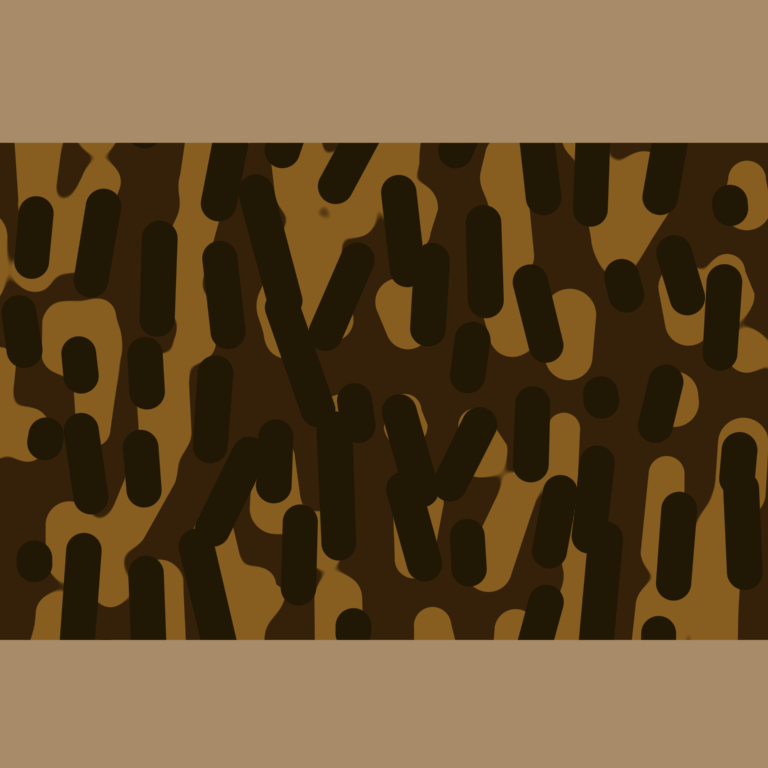
Write a three.js fragment shader that draws this pattern.

```glsl
varying vec2 vUv;

const vec3 SAND = vec3(0.66, 0.55, 0.41);
const vec3 BROWN = vec3(0.208, 0.13, 0.035);
const vec3 OCHRE = vec3(0.53, 0.37, 0.12);
const vec3 DARK = vec3(0.13, 0.09, 0.02);

const float BAND_BOTTOM = 0.1667;
const float BAND_TOP = 0.814;
const float EDGE = 0.0012;

vec2 hash2(vec2 cell, float seed) {
  vec3 q = fract(vec3(cell.xyx + seed) * vec3(0.1031, 0.1030, 0.0973));
  q += dot(q, q.yzx + 33.33);
  return fract((q.xx + q.yz) * q.zy);
}

float smoothMin(float a, float b, float blend) {
  float h = max(blend - abs(a - b), 0.0) / blend;
  return min(a, b) - h * h * blend * 0.25;
}

// Capsule centred on the origin, with its own radius at each end
float capsule(vec2 p, vec2 halfAxis, vec2 radii) {
  float t = clamp(0.5 + 0.5 * dot(p, halfAxis) / dot(halfAxis, halfAxis), 0.0, 1.0);
  return length(p - halfAxis * (2.0 * t - 1.0)) - mix(radii.x, radii.y, t);
}

// Upright capsules scattered over a grid with staggered columns
float capsuleField(vec2 p, vec2 cellSize, vec2 jitter, float maxHalf,
                   vec2 radiusRange, float tiltAmount, float blend, float seed) {
  float d = 1.0;
  vec2 grid = p / cellSize;
  for (int i = -1; i <= 1; i++) {
    float column = floor(grid.x) + float(i);
    float stagger = hash2(vec2(column, 7.0), seed).x;
    for (int j = -2; j <= 2; j++) {
      vec2 id = vec2(column, floor(grid.y - stagger) + float(j));
      vec2 offset = (hash2(id, seed + 11.0) - 0.5) * jitter;
      vec2 form = hash2(id, seed + 23.0);
      vec2 radii = mix(radiusRange.xx, radiusRange.yy, hash2(id, seed + 37.0));

      // Most lean only slightly, a few lean strongly
      float lean = 2.0 * form.y - 1.0;
      float tilt = tiltAmount * lean * (0.35 + 0.65 * pow(abs(lean), 4.0));
      vec2 halfAxis = (0.001 + maxHalf * form.x) * vec2(sin(tilt), cos(tilt));

      vec2 center = (id + 0.5 + vec2(0.0, stagger) + offset) * cellSize;
      d = smoothMin(d, capsule(p - center, halfAxis, radii), blend);
    }
  }
  return d;
}

float coverage(float d) {
  return 1.0 - smoothstep(-EDGE, EDGE, d);
}

void main() {
  // Soft ochre blobs below, crisp dark strokes above
  float blobs = capsuleField(vUv, vec2(0.1, 0.125), vec2(0.85, 0.8), 0.055,
                             vec2(0.021, 0.035), 0.5, 0.03, 3.0);
  float strokes = capsuleField(vUv, vec2(0.0833, 0.15), vec2(0.55, 0.5), 0.074,
                               vec2(0.0226, 0.0234), 0.5, 0.0004, 71.0);
  vec3 color = mix(BROWN, OCHRE, coverage(blobs));
  color = mix(color, DARK, coverage(strokes));

  // Plain margins above and below the band
  float band = max(BAND_BOTTOM - vUv.y, vUv.y - BAND_TOP);
  color = mix(SAND, color, coverage(band));

  gl_FragColor = vec4(color, 1.0);
}
```
